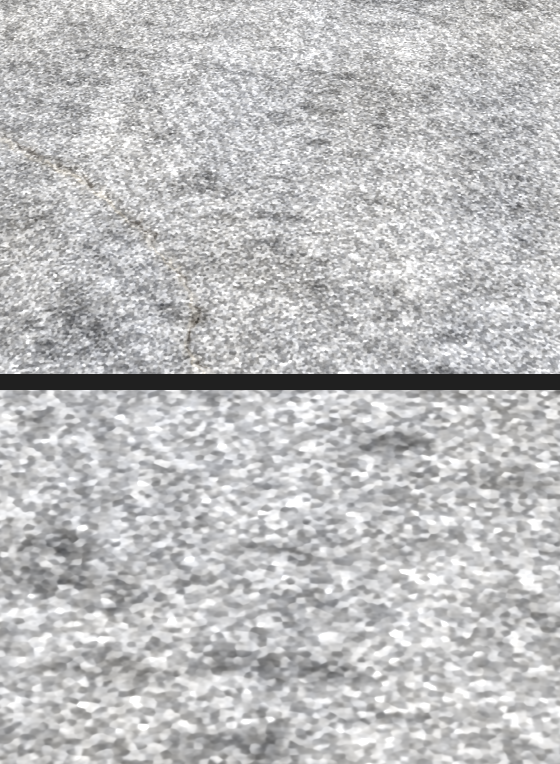
Top, the full canvas; bottom, a detail of the centre.
A Shadertoy shader for this texture:

```glsl
// Sunlit grey asphalt seen at a slant: soft cellular grains on a ground plane
// that shrink towards the top, with mottled stains and one weathered crack.
// Grains are a smooth Voronoi average; stains and crack use value noise.

float hash(vec2 p) {
    return fract(sin(dot(p, vec2(12.9898, 78.233))) * 43758.5453);
}

float noise(vec2 p) {
    vec2 i = floor(p), f = fract(p);
    f = f * f * (3.0 - 2.0 * f);
    return mix(mix(hash(i), hash(i + vec2(1, 0)), f.x),
               mix(hash(i + vec2(0, 1)), hash(i + vec2(1, 1)), f.x), f.y);
}

float fbm(vec2 p) {
    float sum = 0.0, amp = 0.5;
    for (int i = 0; i < 4; i++) {
        sum += amp * noise(p);
        p = p * 2.03 + 17.3;
        amp *= 0.5;
    }
    return sum / 0.9375;
}

// Brightness of the stone chips, blended softly between neighbours
float grains(vec2 p) {
    vec2 cell = floor(p);
    float total = 0.0, weights = 0.0;
    for (int y = -1; y <= 1; y++) {
        for (int x = -1; x <= 1; x++) {
            vec2 id = cell + vec2(x, y);
            vec2 centre = id + 0.1 + 0.8 * vec2(hash(id + 3.7), hash(id + 41.3));
            vec2 d = p - centre;
            d.y += 0.6 * d.x * (hash(id + 5.9) - 0.5);
            float chip = 0.565 + 0.44 * pow(hash(id + 9.1), 1.2);
            chip += 0.18 * step(0.92, hash(id + 23.5));
            // Chips differ in size, so some are only specks
            float w = (0.4 + 1.2 * hash(id + 67.1)) * exp(-5.0 * dot(d, d));
            total += chip * w;
            weights += w;
        }
    }
    return total / weights;
}

// Signed distance across the crack, which bends from the left edge downwards
float crackDistance(vec2 p) {
    float rise = max(p.y - 0.219, 0.0);
    float path = 0.52 - rise * (0.5 + 1.8 * rise);
    path += 0.06 * smoothstep(0.08, 0.0, p.y) - 0.025 * smoothstep(0.2, 0.1, p.y);
    path += 0.08 * (fbm(p * 15.0) - 0.5) + 0.022 * (noise(p * 70.0) - 0.5);
    float slope = 0.5 + 3.6 * rise;
    return (p.x - path) / sqrt(1.0 + slope * slope);
}

vec3 asphalt(vec2 p) {
    // Perspective ground coordinates
    float depth = 1.0 - 0.38 * p.y;
    vec2 ground = vec2(p.x - 0.75, p.y) / depth;
    float tone = grains(ground * vec2(122.0, 158.0) + 200.0);
    tone += 0.09 * (noise(ground * vec2(210.0, 270.0) + 60.0) - 0.5);

    // Clusters of grains, broad mottling and scattered darker stains
    tone += 0.10 * (noise(ground * vec2(48.0, 72.0) + 90.0) - 0.5);
    tone += 0.28 * (fbm(ground * vec2(8.0, 16.0) + 4.0) - 0.5);
    tone += 0.09 * (noise(ground * vec2(2.6, 3.6) + 12.0) - 0.5);
    float stain = fbm(ground * vec2(9.0, 20.0) + 31.0);
    tone -= 0.16 * smoothstep(0.6, 0.82, stain);
    vec2 s = (p - vec2(0.17, 0.12)) * vec2(5.0, 9.0);
    tone -= 0.20 * exp(-dot(s, s)) * smoothstep(0.3, 0.65, fbm(p * vec2(14.0, 22.0)));

    // Slight cool and warm drift of the grey
    float drift = fbm(p * 3.0 + 8.0) - 0.5 + 0.5 * (noise(ground * 95.0) - 0.5);
    vec3 colour = vec3(tone) + vec3(0.0, 0.0, 0.002) + drift * vec3(0.02, 0.004, -0.03);

    // Crack: broken dark line beside a pale, sandy lip, grains showing through
    float d = crackDistance(p);
    float broken = smoothstep(0.35, 0.65, noise(p * 38.0 + 5.0));
    float width = 0.006 + 0.006 * noise(p * 24.0 + 50.0);
    float shadow = smoothstep(width, 0.002, abs(d - 0.006)) * broken;
    float lip = smoothstep(width, 0.002, abs(d + 0.006)) * (1.0 - 0.5 * broken);
    colour -= exp(-d * d * 1500.0) * vec3(0.035, 0.042, 0.055);
    colour += lip * vec3(0.09, 0.078, 0.055);
    return colour - shadow * vec3(0.17, 0.18, 0.19);
}

void mainImage(out vec4 fragColor, in vec2 fragCoord) {
    // Four samples per pixel keep the far grains smooth
    vec3 colour = vec3(0.0);
    for (int i = 0; i < 4; i++) {
        vec2 offset = vec2(i % 2, i / 2) * 0.5 - 0.25;
        colour += 0.25 * asphalt((fragCoord + offset) / iResolution.y);
    }
    fragColor = vec4(clamp(colour, 0.0, 1.0), 1.0);
}
```
